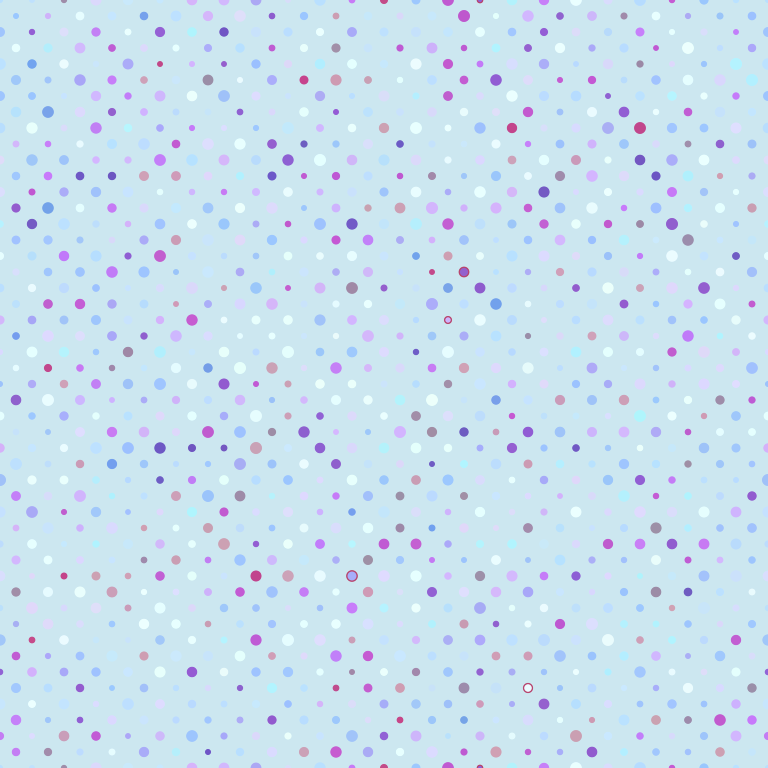
Write a three.js fragment shader that draws this pattern.

```glsl
// Staggered rows of small pastel and violet dots, varied in size and hue, on pale blue.
#define GRID 48.0
#define RADIUS_MIN 0.18
#define RADIUS_MAX 0.375
#define TINT_VARIATION 0.035
#define RING_CHANCE 0.004
#define RING_WIDTH 0.085
#define BACKGROUND vec3(0.800, 0.906, 0.941)
#define RING_COLOR vec3(0.72, 0.27, 0.43)

varying vec2 vUv;

float hash(vec2 site, float seed) {
  vec3 q = fract(vec3(site.xyx + seed * 7.31) * vec3(0.1031, 0.1030, 0.0973));
  q += dot(q, q.yzx + 33.33);
  return fract((q.x + q.y) * q.z);
}

// Weighted choice of dot colour, from the common pale tones to the rare deep ones.
vec3 dotColor(float pick) {
  if (pick < 0.13) return vec3(0.91, 1.00, 1.00); // ice white
  if (pick < 0.26) return vec3(0.86, 0.86, 0.99); // pale lavender
  if (pick < 0.36) return vec3(0.73, 0.87, 1.00); // pale blue
  if (pick < 0.43) return vec3(0.78, 0.90, 0.99); // faint sky
  if (pick < 0.47) return vec3(0.70, 0.95, 1.00); // cyan
  if (pick < 0.59) return vec3(0.62, 0.77, 0.99); // light blue
  if (pick < 0.65) return vec3(0.67, 0.67, 0.97); // periwinkle
  if (pick < 0.73) return vec3(0.82, 0.71, 0.99); // lilac
  if (pick < 0.77) return vec3(0.77, 0.49, 0.97); // bright violet
  if (pick < 0.82) return vec3(0.76, 0.36, 0.82); // magenta
  if (pick < 0.88) return vec3(0.80, 0.62, 0.71); // dusty pink
  if (pick < 0.91) return vec3(0.62, 0.55, 0.66); // grey mauve
  if (pick < 0.95) return vec3(0.57, 0.37, 0.82); // purple
  if (pick < 0.97) return vec3(0.44, 0.35, 0.77); // indigo
  if (pick < 0.985) return vec3(0.77, 0.28, 0.54); // crimson
  return vec3(0.46, 0.63, 0.92); // deep sky
}

void main() {
  vec2 p = vUv * GRID;

  // Nearest site of the staggered lattice, found on axes turned by 45 degrees.
  vec2 diagonal = floor(0.5 * vec2(p.x + p.y, p.y - p.x) + 0.5);
  vec2 center = vec2(diagonal.x - diagonal.y, diagonal.x + diagonal.y);
  vec2 site = mod(center + 0.5, GRID) - 0.5;

  // Size and colour of this dot.
  float radius = mix(RADIUS_MIN, RADIUS_MAX, hash(site, 1.0));
  vec3 tint = dotColor(hash(site, 2.0));
  tint += TINT_VARIATION * (vec3(hash(site, 3.0), hash(site, 4.0), hash(site, 5.0)) - 0.5);

  // Smooth disc, with a rare darker rim.
  float edge = 0.6 * max(fwidth(p.x), fwidth(p.y));
  float distanceToRim = length(p - center) - radius;
  float disc = 1.0 - smoothstep(-edge, edge, distanceToRim);
  float rim = smoothstep(-edge, edge, distanceToRim + RING_WIDTH);
  rim *= step(hash(site, 6.0), RING_CHANCE);
  tint = mix(tint, RING_COLOR, rim);

  gl_FragColor = vec4(mix(BACKGROUND, tint, disc), 1.0);
}
```
